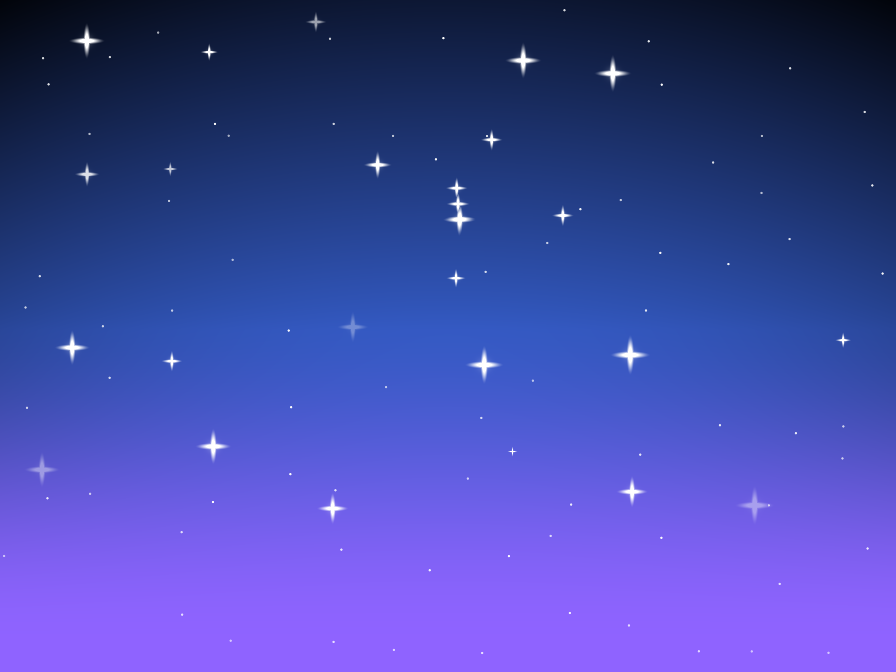
Reproduce this background procedurally as a Shadertoy shader.

```glsl
const vec3 NIGHT = vec3(0.0, 0.004, 0.015);
const vec3 BLUE = vec3(0.2, 0.35, 0.76);
const vec3 VIOLET = vec3(0.56, 0.39, 1.0);
const vec3 STARLIGHT = vec3(1.0);
const float HORIZON = 0.51;          // height where the blue starts to fade
const float FADE_UP = 1.53;          // darkening per unit of height
const float FADE_SIDE = 0.22;        // darkening at the left and right edges
const vec2 VIOLET_SPAN = vec2(0.04, 0.55);
const float DOT_CELL = 0.111;
const float DOT_SHARE = 0.7;
const float DOT_RADIUS = 0.0017;
const float SPARK_CELL = 0.2;
const float SPARK_SHARE = 0.92;
const float SPARK_FLOOR = 0.17;      // lowest height of a sparkle
const vec2 SPARK_ARM = vec2(0.009, 0.032);
const float ARM_THICKNESS = 0.2;
const vec2 EMPTY_CORNER = vec2(0.3, 0.55); // upper right region left bare
const float COLUMN_WIDTH = 0.08;     // middle strip kept for the chains
const int CHAIN_COUNT = 3;

vec3 hash3(vec2 p) {
    vec3 q = fract(vec3(p.xyx) * vec3(0.1031, 0.1030, 0.0973));
    q += dot(q, q.yxz + 33.33);
    return fract((q.xxy + q.yzz) * q.zyx);
}

vec3 sky(vec2 uv) {
    float side = 2.0 * uv.x - 1.0;
    float dark = FADE_UP * max(uv.y - HORIZON, 0.0) + FADE_SIDE * side * side;
    vec3 color = mix(BLUE, NIGHT, clamp(dark, 0.0, 1.0));
    return mix(VIOLET, color, smoothstep(VIOLET_SPAN.x, VIOLET_SPAN.y, uv.y));
}

// Tapered ray lying along the x axis
float ray(vec2 p, float arm, float pixel) {
    float width = max(arm * ARM_THICKNESS, pixel);
    return 1.0 - smoothstep(0.25, 1.0, length(p / vec2(arm, width)));
}

// Four-pointed star with a faint halo
float sparkle(vec2 p, float arm, float pixel) {
    float cross4 = max(ray(p, arm, pixel), ray(p.yx, arm, pixel));
    float halo = 0.3 * exp(-dot(p, p) / (0.09 * arm * arm));
    return min(cross4 + halo, 1.0);
}

float dots(vec2 p, float pixel) {
    vec2 cell = floor(p / DOT_CELL);
    vec3 rnd = hash3(cell + 17.0);
    vec2 center = (cell + mix(vec2(0.05), vec2(0.95), rnd.xy)) * DOT_CELL;
    float dist = length(p - center);
    float disc = 1.0 - smoothstep(-0.5, 0.5, (dist - DOT_RADIUS) / pixel);
    return disc * step(rnd.z, DOT_SHARE) * mix(0.6, 1.0, rnd.x);
}

float sparkles(vec2 p, float middle, float pixel) {
    vec2 cell = floor(p / SPARK_CELL);
    vec3 place = hash3(cell + 5.0);
    vec3 look = hash3(cell + 71.0);
    vec2 center = (cell + mix(vec2(0.16), vec2(0.84), place.xy)) * SPARK_CELL;
    float arm = mix(SPARK_ARM.x, SPARK_ARM.y, look.x);
    float glow = mix(0.3, 1.0, smoothstep(0.0, 0.5, look.y));

    // Keep the corner, the middle strip and the ground free
    vec2 offset = vec2(center.x - middle, center.y);
    vec2 inCorner = step(EMPTY_CORNER, offset);
    float present = step(place.z, SPARK_SHARE) * step(SPARK_FLOOR, center.y);
    present *= 1.0 - inCorner.x * inCorner.y;
    present *= step(COLUMN_WIDTH, abs(offset.x));
    return sparkle(p - center, arm, pixel) * glow * present;
}

// Evenly spaced sparkles; the middle one differs in size by the bulge
float chain(vec2 p, vec2 start, vec2 stride, vec2 arms, float bulge, float pixel) {
    float light = 0.0;
    for (int i = 0; i < CHAIN_COUNT; i++) {
        float t = float(i) / float(CHAIN_COUNT - 1);
        float arm = mix(arms.x, arms.y, t) + bulge * 4.0 * t * (1.0 - t);
        light = max(light, sparkle(p - start - stride * float(i), arm, pixel));
    }
    return light;
}

// Three chains form a bent column near the middle
float column(vec2 p, float pixel) {
    float stack = chain(p, vec2(0.013, 0.72), vec2(0.002, -0.0235),
                        vec2(0.017, 0.025), -0.003, pixel);
    float rising = chain(p, vec2(0.018, 0.674), vec2(0.047, 0.118),
                         vec2(0.024, 0.028), -0.009, pixel);
    float falling = chain(p, vec2(0.012, 0.586), vec2(0.042, -0.129),
                          vec2(0.015, 0.008), 0.018, pixel);
    return max(stack, max(rising, falling));
}

void mainImage(out vec4 fragColor, in vec2 fragCoord) {
    vec2 uv = fragCoord / iResolution.xy;
    vec2 p = fragCoord / iResolution.y;
    float pixel = 1.0 / iResolution.y;
    float middle = 0.5 * iResolution.x / iResolution.y;

    float light = max(dots(p, pixel), sparkles(p, middle, pixel));
    light = max(light, column(p - vec2(middle, 0.0), pixel));

    fragColor = vec4(mix(sky(uv), STARLIGHT, light), 1.0);
}
```
